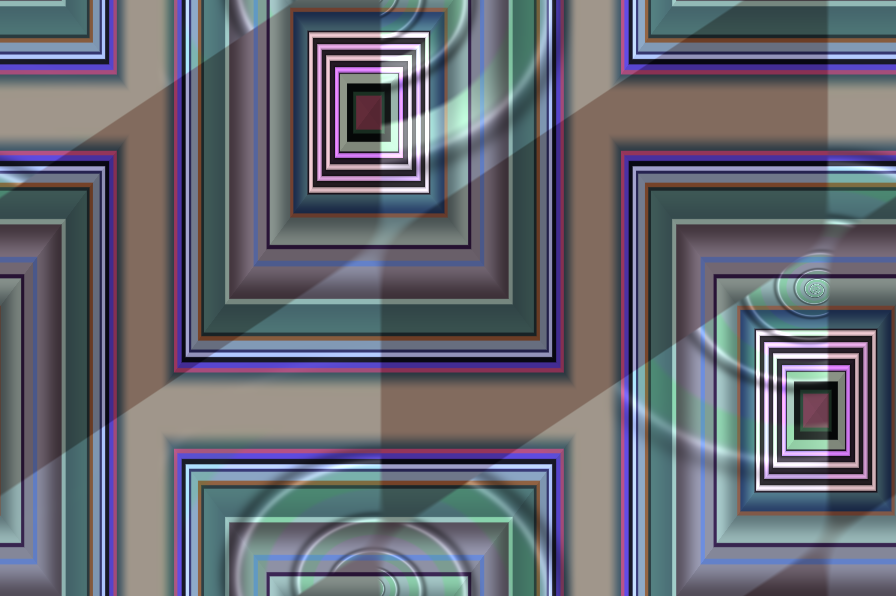
This pattern is drawn by a WebGL 1 fragment shader. Its source:

```glsl
precision highp float;
uniform vec2 u_resolution;

#define CELL vec2(0.75, 1.0)
#define FRAME_CENTER vec2(0.619, 0.811)
#define PANE_CORNER vec2(0.639, 0.594)
#define PANE_SLOPE 0.6667
#define SWIRL_OFFSET vec2(0.0, 0.203)
#define SWIRL_GROWTH 0.9
#define PANE_GAIN vec3(1.12, 1.27, 1.32)
#define PANE_LIFT 0.055
#define FINE_STRIPES 52.0
#define TAU 6.2831853

float hash(float n) {
  return fract(sin(n * 127.1) * 43758.5453);
}

// Paint everything inside the given edge of the nested rectangles
vec3 inset(vec3 under, float d, float edge, float soft, vec3 ink) {
  return mix(ink, under, smoothstep(edge - soft, edge + soft, d));
}

// Nested rectangular mouldings, d runs from 0 at the centre to 1 at the cell edge
vec3 frameColor(float d, float soft) {
  vec3 c = vec3(0.51, 0.42, 0.37);
  c = mix(vec3(0.16, 0.22, 0.26), c, smoothstep(0.865, 0.935, d));

  // Outer pinstripes
  c = inset(c, d, 0.872, soft, vec3(0.56, 0.20, 0.34));
  c = inset(c, d, 0.857, soft, vec3(0.27, 0.18, 0.60));
  c = inset(c, d, 0.838, soft, vec3(0.03, 0.03, 0.07));
  c = inset(c, d, 0.820, soft, vec3(0.60, 0.60, 0.76));
  c = inset(c, d, 0.805, soft, vec3(0.14, 0.13, 0.30));
  c = inset(c, d, 0.795, soft, vec3(0.42, 0.45, 0.52));
  c = inset(c, d, 0.765, soft, vec3(0.44, 0.25, 0.15));
  c = inset(c, d, 0.750, soft, vec3(0.10, 0.14, 0.15));

  // Wide teal, mauve and grey bevels
  float teal = smoothstep(0.64, 0.74, d);
  c = inset(c, d, 0.738, soft, mix(vec3(0.20, 0.28, 0.29), vec3(0.23, 0.33, 0.32), teal));
  c = inset(c, d, 0.643, soft, vec3(0.48, 0.55, 0.52));
  float mauve = smoothstep(0.51, 0.625, d);
  c = inset(c, d, 0.625, soft, mix(vec3(0.46, 0.41, 0.46), vec3(0.25, 0.20, 0.23), mauve));
  c = inset(c, d, 0.516, soft, vec3(0.31, 0.37, 0.58));
  c = inset(c, d, 0.497, soft, vec3(0.43, 0.39, 0.43));
  c = inset(c, d, 0.458, soft, vec3(0.15, 0.07, 0.20));
  float grey = smoothstep(0.35, 0.44, d);
  c = inset(c, d, 0.444, soft, mix(vec3(0.30, 0.34, 0.34), vec3(0.50, 0.54, 0.52), grey));
  c = inset(c, d, 0.352, soft, vec3(0.42, 0.24, 0.18));
  float steel = smoothstep(0.27, 0.34, d);
  c = inset(c, d, 0.338, soft, mix(vec3(0.25, 0.36, 0.40), vec3(0.10, 0.16, 0.28), steel));

  // Fine random stripes around the core
  float id = floor(d * FINE_STRIPES);
  float edge = fract(d * FINE_STRIPES);
  vec3 tint = mix(vec3(0.46, 0.25, 0.55), vec3(0.48, 0.46, 0.36), hash(id + 3.0));
  vec3 stripe = tint * mix(0.25, 1.6, mod(id, 2.0)) * (0.7 + 0.5 * sin(edge * 0.5 * TAU));
  c = inset(c, d, 0.275, soft, stripe);
  c = inset(c, d, 0.130, soft, vec3(0.52, 0.55, 0.50));
  c = inset(c, d, 0.098, soft, vec3(0.02, 0.03, 0.03));
  c = inset(c, d, 0.070, soft, vec3(0.10, 0.18, 0.13));
  c = inset(c, d, 0.057, soft, vec3(0.36, 0.16, 0.21));
  return c;
}

// Glassy spiral tube: lit rim, dark rim and a few bright glints
vec3 swirl(vec3 c, vec2 q, float seed) {
  q.y *= 1.22;
  float r = length(q) + 0.0005;
  float angle = atan(q.y, q.x);
  float turn = fract(log2(r) / SWIRL_GROWTH + angle / TAU + 0.35);
  float tube = smoothstep(0.0, 0.08, turn) * (1.0 - smoothstep(0.30, 0.46, turn));
  float rim = exp(-pow((turn - 0.42) * 24.0, 2.0));
  float shade = exp(-pow((turn - 0.56) * 13.0, 2.0));
  float fade = 1.0 - smoothstep(0.30, 0.52, r);
  float glint = pow(0.5 + 0.5 * cos(angle + 0.95 + 1.3 * seed), 24.0) * tube;
  glint *= smoothstep(0.08, 0.18, r);
  c = mix(c, c * vec3(0.82, 1.02, 0.84) + 0.03, tube * fade);
  c *= 1.0 - 0.34 * shade * fade;
  return c + fade * (0.18 * rim + 0.38 * glint);
}

void main() {
  vec2 p = gl_FragCoord.xy / u_resolution.y;
  float pixel = 1.0 / u_resolution.y;

  // Columns of cells, each dropped by half a cell
  vec2 g = (p - FRAME_CENTER) / CELL + 0.5;
  float column = floor(g.x);
  g.y += 0.5 * mod(column, 2.0);
  vec2 local = (fract(g) - 0.5) * CELL;
  vec2 reach = 2.0 * abs(local) / CELL;
  float d = max(reach.x, reach.y);

  // Mitred sides catch the light differently
  float across = smoothstep(-pixel, pixel, reach.x - reach.y);
  float light = mix(0.04 * sign(local.y), -0.07 * sign(local.x), across);
  vec3 base = frameColor(d, 1.6 * pixel);
  base *= 1.0 + light * (1.0 - smoothstep(0.86, 0.93, d));

  // Slanted panes alternate between plain and bright glass
  vec2 s = p - PANE_CORNER;
  float strip = s.x / CELL.x;
  float slant = (s.y - PANE_SLOPE * s.x) * 2.0;
  float checker = sin(strip * 0.5 * TAU) * sin(slant * 0.5 * TAU);
  float pane = smoothstep(-1.0, 1.0, checker / (pixel * 7.0));

  // The spiral wraps with the cell and shows through the bright panes
  vec2 q = local - SWIRL_OFFSET;
  q.y -= floor(q.y + 0.5);
  vec3 glass = base * PANE_GAIN + PANE_LIFT;
  vec3 swirled = swirl(glass, q, hash(column + 5.0));
  glass = mix(swirled, glass, smoothstep(0.84, 0.96, d));
  gl_FragColor = vec4(clamp(mix(base, glass, pane), 0.0, 1.0), 1.0);
}
```
